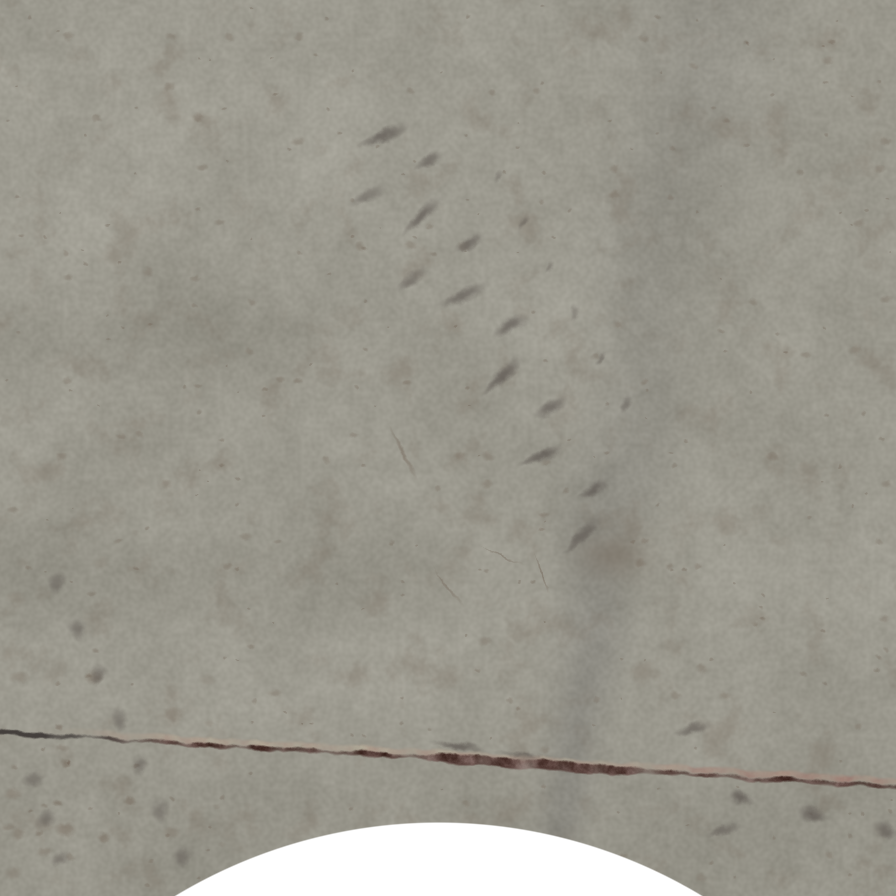
Give the GLSL for this texture, as a WebGL 2 fragment shader.

```glsl
#version 300 es
precision highp float;
// Weathered concrete slab: dent trails, a rusty joint and a white disc at the foot.

#define CONCRETE vec3(0.607, 0.598, 0.556)
#define STAIN vec3(0.47, 0.425, 0.375)
#define DENT vec3(0.36, 0.335, 0.315)
#define RUST vec3(0.33, 0.235, 0.215)
#define LIP vec3(0.70, 0.66, 0.59)
#define DISC_CENTER vec2(0.4896, -0.487)
#define DISC_RADIUS 0.569
#define MOTTLE 0.06
#define GRAIN 0.03

uniform vec2 u_resolution;
out vec4 fragColor;

vec2 hash2(vec2 p) {
    vec3 q = fract(p.xyx * vec3(0.1031, 0.1030, 0.0973));
    q += dot(q, q.yzx + 33.33);
    return fract((q.xx + q.yz) * q.zy);
}

float corner(vec2 cell, vec2 f, vec2 o) {
    float a = 6.2832 * hash2(cell + o).x;
    return dot(vec2(cos(a), sin(a)), f - o);
}

float gradientNoise(vec2 p) {
    vec2 i = floor(p), f = p - i;
    vec2 u = f * f * f * (f * (f * 6.0 - 15.0) + 10.0);
    vec2 e = vec2(1, 0);
    return mix(mix(corner(i, f, e.yy), corner(i, f, e.xy), u.x),
               mix(corner(i, f, e.yx), corner(i, f, e.xx), u.x), u.y);
}

float fbm(vec2 p) {
    float sum = 0.0, amp = 0.6;
    for (int k = 0; k < 5; k++) {
        sum += amp * gradientNoise(p);
        p = mat2(1.6, 1.2, -1.2, 1.6) * p + 17.3;
        amp *= 0.55;
    }
    return sum;
}

float blob(vec2 p, vec2 center, vec2 size) {
    vec2 q = (p - center) / size;
    return exp(-dot(q, q));
}

// Evenly spaced tapered dents; every second one is turned by swing.
float dentRow(vec2 p, vec2 start, vec2 pitch, int count, vec2 size, float angle, float swing) {
    float ink = 0.0;
    for (int i = 0; i < count; i++) {
        vec2 c = start + pitch * float(i), h = hash2(c * 913.0);
        float a = angle + swing * float(i & 1);
        vec2 q = mat2(cos(a), -sin(a), sin(a), cos(a)) * (p - c) / (size * (0.85 + 0.3 * h.x));
        q.y /= 0.8 + 0.25 * clamp(q.x, -1.0, 1.0);
        ink = max(ink, smoothstep(1.25, 0.1, length(q)) * (0.75 + 0.25 * h.y));
    }
    return ink;
}

// Sparse specks, one per cell.
float specks(vec2 p, float scale, float density) {
    vec2 g = p * scale, cell = floor(g), h = hash2(cell + 41.0);
    float size = 0.10 + 0.16 * h.y;
    float d = length((fract(g) - 0.3 - 0.4 * h) * vec2(0.8, 1.1));
    return smoothstep(size, size * 0.2, d) * step(hash2(cell + 7.0).x, density);
}

void main() {
    vec2 p = gl_FragCoord.xy / u_resolution;
    float px = 1.0 / u_resolution.y;
    float rough = fbm(p * 45.0);
    vec2 ragged = p + 0.006 * vec2(rough, fbm(p * 60.0 + 9.0));

    // Broad tone, mottling and grain
    float tone = MOTTLE * fbm(p * 7.0) + 0.04 * rough + GRAIN * gradientNoise(p * 170.0);
    tone += 0.016 * blob(p, vec2(0.15, 0.84), vec2(0.35, 0.2)) + 0.014 * blob(p, vec2(0.42, 0.25), vec2(0.25, 0.08));
    tone -= 0.036 * blob(p, vec2(0.23, 0.63), vec2(0.16, 0.06)) + 0.024 * blob(p, vec2(0.04, 0.61), vec2(0.06, 0.03));
    tone -= 0.03 * blob(p, vec2(0.2, 0.36), vec2(0.25, 0.06)) + 0.022 * smoothstep(0.18, 0.1, p.y);
    vec3 color = CONCRETE + tone;

    // Grey streak running down, narrowing toward the foot
    float across = (p.x - 0.605 - 0.185 * p.y + 0.03 * gradientNoise(p * 6.0)) / mix(0.02, 0.08, p.y);
    color -= vec3(0.054, 0.053, 0.045) * exp(-across * across) * mix(1.25, 0.6, smoothstep(0.2, 0.6, p.y));

    // Brown stains and pits
    float brown = 0.3 * smoothstep(0.05, 0.5, fbm(p * 18.0 + 5.0)) + 0.45 * blob(ragged, vec2(0.685, 0.38), vec2(0.035, 0.022));
    brown += 0.35 * specks(ragged, 34.0, 0.1) + 0.4 * specks(ragged + 0.3, 70.0, 0.04);
    brown += 0.6 * blob(p, vec2(0.1, 0.14), vec2(0.14, 0.22)) * specks(ragged, 23.0, 0.5);
    color = mix(color, STAIN, clamp(brown, 0.0, 1.0));

    // Hairline scratches
    float hair = dentRow(ragged, vec2(0.45, 0.495), vec2(0.05, -0.15), 2, vec2(0.03, 0.003), -1.1, 0.2);
    hair = max(hair, dentRow(ragged, vec2(0.56, 0.38), vec2(0.045, -0.02), 2, vec2(0.025, 0.002), -0.4, -0.8));
    color = mix(color, STAIN, 0.6 * hair);

    // Dent trails
    float dents = dentRow(ragged, vec2(0.427, 0.848), vec2(0.0443, -0.0893), 6, vec2(0.029, 0.009), 0.4, 0.38);
    dents = max(dents, 0.9 * dentRow(ragged, vec2(0.478, 0.82), vec2(0.0458, -0.0917), 5, vec2(0.019, 0.009), 0.5, 0.05));
    dents = max(dents, 0.8 * dentRow(ragged, vec2(0.409, 0.781), vec2(0.049, -0.094), 2, vec2(0.024, 0.01), 0.5, 0.15));
    dents = max(dents, 0.6 * dentRow(ragged, vec2(0.556, 0.803), vec2(0.0287, -0.0508), 6, vec2(0.009, 0.006), 1.0, 0.2));
    dents = max(dents, dentRow(ragged, vec2(0.827, 0.109), vec2(0.0807, -0.018), 3, vec2(0.014, 0.011), 2.8, 0.1));
    dents = max(dents, 0.8 * dentRow(ragged, vec2(0.773, 0.186), vec2(0.034, -0.112), 2, vec2(0.022, 0.008), 0.3, 0.0));
    dents = max(dents, 0.7 * dentRow(ragged, vec2(0.063, 0.349), vec2(0.0232, -0.051), 7, vec2(0.012, 0.011), 1.2, 0.5));
    dents = max(dents, 0.7 * dentRow(ragged, vec2(0.036, 0.13), vec2(0.0156, -0.0443), 3, vec2(0.012, 0.01), 0.3, 0.4));
    dents = max(dents, dentRow(ragged, vec2(0.512, 0.167), vec2(0.078, -0.013), 2, vec2(0.03, 0.007), -0.15, 0.0));
    color = mix(color, DENT, 0.75 * dents);

    // Joint: pale broken lip above a rusty gap that swells in the middle
    float h = p.y - 0.1836 + 0.0605 * p.x + 0.003 * gradientNoise(vec2(p.x * 28.0, 2.5)) + 0.004 * rough;
    float breaks = gradientNoise(vec2(p.x * 38.0, 8.5));
    float swell = smoothstep(0.46, 0.52, p.x) * smoothstep(0.76, 0.66, p.x);
    float right = smoothstep(0.7, 0.78, p.x);
    float lip = smoothstep(0.006, 0.001, abs(h - 0.004)) * smoothstep(0.02, 0.2, p.x);
    color = mix(color, mix(LIP, vec3(0.62, 0.49, 0.45), 0.3 + 0.4 * right + rough), lip * (0.7 + 0.5 * breaks));
    float gap = 0.0016 + 0.0032 * swell + 0.002 * breaks;
    float depth = smoothstep(gap + 0.0022, gap - 0.0012, abs(h + 0.001 + 0.001 * right));
    vec3 gapColor = mix(vec3(0.25, 0.23, 0.22), RUST + 0.4 * rough, smoothstep(0.08, 0.2, p.x));
    color = mix(color, gapColor, depth * clamp(0.75 + 0.15 * swell + 0.7 * breaks, 0.3, 0.95));

    // White disc
    float disc = length(p - DISC_CENTER) - DISC_RADIUS;
    color = mix(color, vec3(1), smoothstep(px, -px, disc));
    fragColor = vec4(color, 1);
}
```
